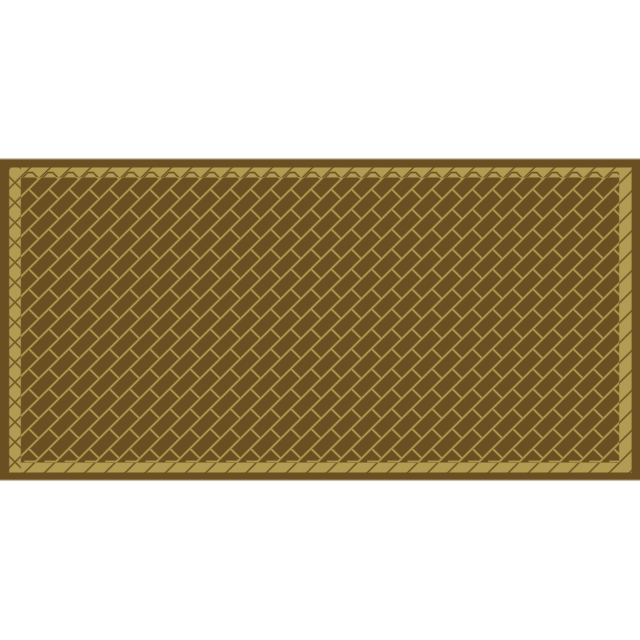
Reproduce this pattern procedurally as a Shadertoy shader.

```glsl
// A wide panel of diagonal running-bond bricks inside a pale slit border.
// A sheared lattice gives the bricks; box distances give the frame, and the
// same lattice lines cut the slits and teeth of the border.
#define PITCH vec2(0.03151, 0.03118)
#define BRICK_CENTER vec2(0.4150, 0.5876)
#define GROUT_WIDTH 0.0029
#define SLIT_WIDTH 0.0022
#define PANEL_Y vec2(0.2487, 0.7526)
#define BAND_OUTER vec4(0.0143, 0.2617, 0.9870, 0.7383)
#define BAND_INNER vec4(0.0326, 0.2773, 0.9674, 0.7227)
#define TOOTH_PHASE 0.32
#define BROWN vec3(0.41, 0.31, 0.13)
#define GOLD vec3(0.69, 0.61, 0.32)
#define EDGE_TINT vec3(0.71, 0.65, 0.56)

// Coverage of the region where distance d is negative.
float fill(float d) {
    float soft = 0.75 / iResolution.y + 0.0003;
    return 1.0 - smoothstep(-soft, soft, d);
}

// Signed distance to a box given as (left, bottom, right, top).
float boxDistance(vec2 p, vec4 box) {
    vec2 d = max(box.xy - p, p - box.zw);
    return length(max(d, 0.0)) + min(max(d.x, d.y), 0.0);
}

// Lattice axes: x along the bricks, y across the courses.
vec2 brickAxes(vec2 p) {
    vec2 q = (p - BRICK_CENTER) / PITCH;
    return vec2(q.x + q.y, q.y - q.x);
}

// Distance to the long joints between courses.
float courseDistance(vec2 p) {
    float v = brickAxes(p).y;
    return (0.5 - abs(v - round(v))) * PITCH.x * 0.7071;
}

// Distance to any joint; every course slides by half a brick.
float groutDistance(vec2 p) {
    vec2 a = brickAxes(p);
    float u = mod(a.x - round(a.y) + 1.0, 2.0) - 1.0;
    return min(courseDistance(p), (1.0 - abs(u)) * PITCH.x * 0.7071);
}

// Dark cuts in the border band.
float borderCuts(vec2 p, float toothX) {
    float cuts = fill(courseDistance(p) - 0.5 * SLIT_WIDTH);

    // Crossed slits on the left side
    vec2 mirrored = vec2(BAND_OUTER.x + BAND_INNER.x - p.x, p.y);
    float crossed = fill(courseDistance(mirrored) - 0.5 * SLIT_WIDTH);
    cuts = max(cuts, crossed * fill(p.x - BAND_INNER.x));

    // Outlined trapezoid teeth along the top
    float height = p.y - BAND_INNER.w;
    float sides = (abs(toothX) - 0.0100 + height) * 0.7071;
    float tooth = max(sides, height - 0.0065);
    float outline = fill(abs(tooth - 0.0012) - 0.0012);
    float inTop = fill(-height) * fill(BAND_INNER.x - p.x) * fill(p.x - BAND_INNER.z);
    return max(cuts, outline * inTop);
}

void mainImage(out vec4 fragColor, in vec2 fragCoord) {
    vec2 p = fragCoord / iResolution.xy;
    float toothX = (fract((p.x - BRICK_CENTER.x) / PITCH.x - TOOTH_PHASE + 0.5) - 0.5) * PITCH.x;

    // Brick field with a row of dashes at its foot
    float gold = fill(groutDistance(p) - 0.5 * GROUT_WIDTH);
    float dash = max(abs(toothX) - 0.0085, abs(p.y - BAND_INNER.y - 0.0018) - 0.0012);
    gold = max(gold, fill(dash));

    // Border band and plain outer margin
    gold = mix(1.0 - borderCuts(p, toothX), gold, fill(boxDistance(p, BAND_INNER)));
    gold *= fill(boxDistance(p, BAND_OUTER));
    vec3 color = mix(BROWN, GOLD, gold);

    // Faded rim and white ground
    float panel = max(PANEL_Y.x - p.y, p.y - PANEL_Y.y);
    color = mix(EDGE_TINT, color, fill(panel + 0.0018));
    color = mix(vec3(1.0), color, fill(panel));
    fragColor = vec4(color, 1.0);
}
```
